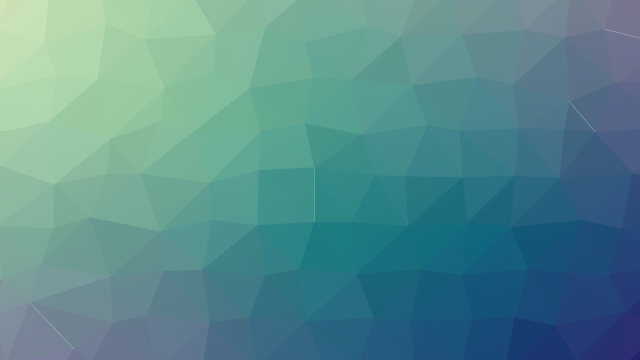
This background is drawn by a Shadertoy shader. Its source:

```glsl
// Low-poly triangle mesh fading from pale lime through teal to deep indigo.

// Lengths are in canvas heights
const vec2 CELL = vec2(0.1435, 0.1324);
const vec2 MESH_ORIGIN = vec2(0.0, -0.02);
const vec2 JITTER = vec2(0.042, 0.03);
const float WIDTH = 16.0 / 9.0;
const vec3 SEAM_COLOR = vec3(0.75, 0.87, 0.76);

// Piecewise linear ramp through five colours, x from 0 to 1
vec3 ramp(float x, vec3 a, vec3 b, vec3 c, vec3 d, vec3 e) {
    float t = clamp(x, 0.0, 1.0) * 4.0;
    vec3 color = mix(a, b, clamp(t, 0.0, 1.0));
    color = mix(color, c, clamp(t - 1.0, 0.0, 1.0));
    color = mix(color, d, clamp(t - 2.0, 0.0, 1.0));
    return mix(color, e, clamp(t - 3.0, 0.0, 1.0));
}

// Smooth colour field, blended between four horizontal ramps
vec3 palette(vec2 p) {
    float x = p.x / WIDTH;
    float t = clamp(p.y, 0.0, 1.0) * 3.0;
    vec3 base = ramp(x, vec3(0.50, 0.50, 0.61), vec3(0.40, 0.45, 0.56),
        vec3(0.17, 0.37, 0.50), vec3(0.08, 0.26, 0.45), vec3(0.16, 0.14, 0.43));
    vec3 low = ramp(x, vec3(0.49, 0.68, 0.60), vec3(0.38, 0.59, 0.57),
        vec3(0.12, 0.50, 0.51), vec3(0.05, 0.39, 0.48), vec3(0.14, 0.28, 0.47));
    vec3 high = ramp(x, vec3(0.68, 0.83, 0.68), vec3(0.55, 0.77, 0.61),
        vec3(0.32, 0.63, 0.56), vec3(0.27, 0.51, 0.54), vec3(0.32, 0.37, 0.52));
    vec3 top = ramp(x, vec3(0.83, 0.90, 0.73), vec3(0.65, 0.82, 0.66),
        vec3(0.47, 0.68, 0.60), vec3(0.46, 0.59, 0.59), vec3(0.50, 0.47, 0.57));
    vec3 color = mix(base, low, clamp(t, 0.0, 1.0));
    color = mix(color, high, clamp(t - 1.0, 0.0, 1.0));
    return mix(color, top, clamp(t - 2.0, 0.0, 1.0));
}

// Layered sines, irregular on integer lattice points
vec2 scatter(vec2 id) {
    vec2 slow = sin(vec2(dot(id, vec2(2.4, 4.1)), dot(id, vec2(3.7, 1.9))));
    vec2 fast = sin(vec2(dot(id, vec2(5.3, 7.9)), dot(id, vec2(8.6, 4.7))) + 1.3);
    return 0.6 * slow + 0.4 * fast;
}

vec2 pin(vec2 v, vec2 id, vec2 pinnedId, vec2 place) {
    return id == pinnedId ? place : v;
}

// Jittered lattice vertex; the ends of the seams are pinned
vec2 vertex(vec2 id) {
    vec2 v = MESH_ORIGIN + id * CELL + JITTER * scatter(id);
    v = pin(v, id, vec2(6, 4), vec2(0.873, 0.535));
    v = pin(v, id, vec2(6, 3), vec2(0.873, 0.384));
    v = pin(v, id, vec2(11, 6), vec2(1.581, 0.718));
    v = pin(v, id, vec2(12, 5), vec2(1.653, 0.634));
    v = pin(v, id, vec2(1, 1), vec2(0.083, 0.160));
    v = pin(v, id, vec2(1, 0), vec2(0.204, 0.032));
    v = pin(v, id, vec2(12, 7), vec2(1.678, 0.919));
    return pin(v, id, vec2(13, 7), vec2(1.866, 0.872));
}

// Signed distance to the line a-b, positive on its left
float side(vec2 p, vec2 a, vec2 b) {
    vec2 e = normalize(b - a);
    return dot(p - a, vec2(-e.y, e.x));
}

// Colour of a counterclockwise triangle, weighted by its coverage in alpha
vec4 facet(vec2 p, vec2 a, vec2 b, vec2 c, float px) {
    float inside = min(side(p, a, b), min(side(p, b, c), side(p, c, a)));
    float coverage = clamp(inside / px + 0.5, 0.0, 1.0);
    vec2 center = (a + b + c) / 3.0;
    float shade = 0.015 * sin(dot(center, vec2(47.0, 83.0)));
    return vec4(palette(mix(center, p, 0.2)) + shade, 1.0) * coverage;
}

// Two facets of one cell, split along the shorter diagonal
vec4 cellFacets(vec2 p, vec2 id, float px) {
    vec2 a = vertex(id);
    vec2 b = vertex(id + vec2(1, 0));
    vec2 c = vertex(id + vec2(1, 1));
    vec2 d = vertex(id + vec2(0, 1));
    if (distance(a, c) < distance(b, d))
        return facet(p, a, b, c, px) + facet(p, a, c, d, px);
    return facet(p, a, b, d, px) + facet(p, b, c, d, px);
}

// Hairline along the mesh edge between two lattice points
float seam(vec2 p, vec2 idA, vec2 idB, float px) {
    vec2 a = vertex(idA);
    vec2 e = vertex(idB) - a;
    float t = clamp(dot(p - a, e) / dot(e, e), 0.0, 1.0);
    return clamp((0.0008 - length(p - a - e * t)) / px + 0.5, 0.0, 1.0);
}

void mainImage(out vec4 fragColor, in vec2 fragCoord) {
    float px = 1.0 / iResolution.y;
    vec2 p = fragCoord * px;
    vec2 home = floor((p - MESH_ORIGIN) / CELL);

    // Mesh: blend the facets of the surrounding cells
    vec4 sum = vec4(palette(p), 1.0) * 0.001;
    for (int j = -1; j <= 1; j++)
        for (int i = -1; i <= 1; i++)
            sum += cellFacets(p, home + vec2(i, j), px);
    vec3 color = sum.rgb / sum.a;

    // Pale seams
    float line = seam(p, vec2(6, 4), vec2(6, 3), px);
    line = max(line, seam(p, vec2(11, 6), vec2(12, 5), px));
    line = max(line, seam(p, vec2(1, 1), vec2(1, 0), px));
    line = max(line, seam(p, vec2(12, 7), vec2(13, 7), px));
    fragColor = vec4(mix(color, SEAM_COLOR, 0.5 * line), 1.0);
}
```
